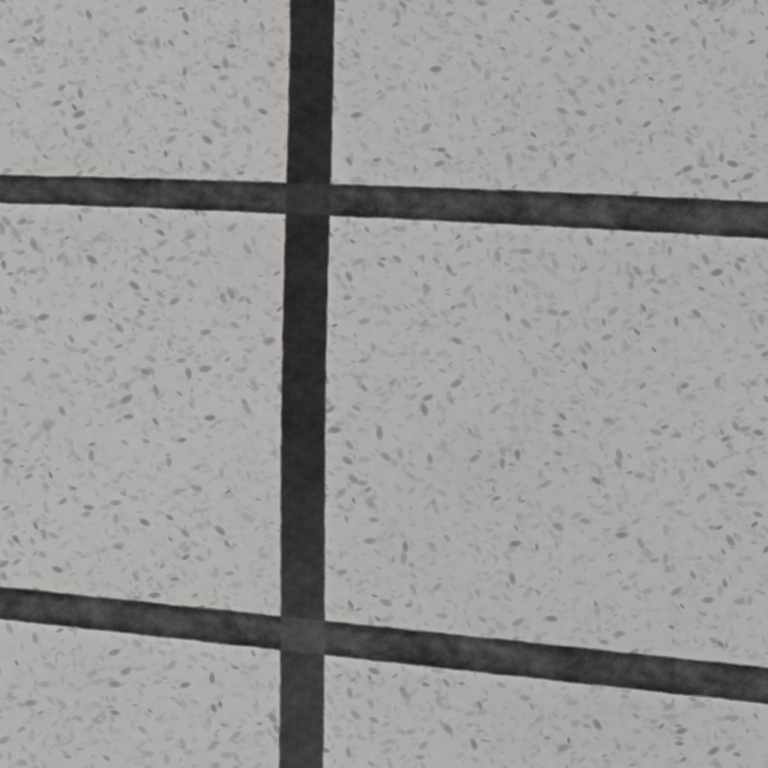
Reproduce this texture procedurally as a Shadertoy shader.

```glsl
// Pale speckled tiles seen at a slight tilt, split by one upright and two sloping dark joints.
// Each joint is a signed distance to a bent line; flecks are randomly turned ellipses in
// cells, and the grime in the joints comes from warped layers of sines.

const vec3 TILE_LIGHT = vec3(0.690, 0.688, 0.682);
const vec3 TILE_SHADE = vec3(0.655, 0.650, 0.648);
const vec3 FLECK      = vec3(0.465, 0.455, 0.460);
const vec3 GROUT_DARK = vec3(0.130, 0.128, 0.136);
const vec3 GROUT_PALE = vec3(0.415, 0.405, 0.395);
const float EDGE_BLUR = 0.0028;

vec2 hash2(vec2 p) {
    vec3 q = fract(p.xyx * vec3(0.1031, 0.1030, 0.0973));
    q += dot(q, q.yzx + 33.33);
    return fract((q.xx + q.yz) * q.zy);
}

// Layered sines, each octave turned and bent by the last; about -1 to 1
float sineNoise(vec2 p) {
    float sum = 0.0, amp = 0.5;
    for (int i = 0; i < 5; i++) {
        sum += amp * sin(p.x + 1.3 * sin(p.y)) * cos(p.y - 0.7 * sin(p.x));
        p = mat2(1.2, 1.5, -1.5, 1.2) * p + sum + 2.7;
        amp *= 0.65;
    }
    return sum;
}

// Scattered elliptical flecks: one candidate per cell, kept with probability density
float flecks(vec2 p, float density, float size) {
    vec2 cell = floor(p);
    float cover = 0.0;
    for (int j = -1; j <= 1; j++)
    for (int i = -1; i <= 1; i++) {
        vec2 id = cell + vec2(i, j);
        vec2 pick = hash2(id + 71.0);
        vec2 look = hash2(id + 153.0);
        vec2 d = p - id - hash2(id + 19.0);
        float turn = 2.4 * (look.x - 0.5) - 0.4;
        d = mat2(cos(turn), -sin(turn), sin(turn), cos(turn)) * d;
        float r = length(d * vec2(0.65, 1.25)) / (size * (0.6 + 0.7 * look.y));
        float strength = step(pick.x, density) * (0.3 + 0.7 * pick.y * pick.y);
        cover = max(cover, strength * (1.0 - smoothstep(0.35, 1.2, r)));
    }
    return cover;
}

// Signed offset from the upright joint, which leans and bends slightly
float uprightOffset(vec2 uv) {
    return uv.x - (0.390 + 0.015 * uv.y + 0.002 * sin(7.0 * uv.y + 1.2));
}

// Signed offset above a sloping joint; row 0 is the upper, row 1 the lower
float slopingOffset(vec2 uv, float row) {
    float drop = mix(0.246 + uv.x * (0.027 + 0.014 * uv.x),
                     0.785 + uv.x * 0.108, row);
    return uv.y - (1.0 - drop);
}

float band(float offset, float halfWidth) {
    return 1.0 - smoothstep(-EDGE_BLUR, EDGE_BLUR, abs(offset) - halfWidth);
}

// Thin glow on one side of a joint edge
float rim(float distanceOut, float width) {
    return smoothstep(-0.001, 0.002, distanceOut) * exp(-max(distanceOut, 0.0) / width);
}

vec3 tileColor(vec2 uv) {
    float shade = 0.25 + 0.5 * smoothstep(0.1, 0.8, uv.x) + 0.25 * sineNoise(uv * 9.0);
    vec3 color = mix(TILE_LIGHT, TILE_SHADE, clamp(shade, 0.0, 1.0));
    color += 0.014 * sineNoise(uv * 150.0);
    color = mix(color, FLECK, 0.30 * flecks(uv * 100.0, 0.50, 0.45));
    return mix(color, FLECK, 0.85 * flecks(uv * 62.0 + 40.0, 0.30, 0.32));
}

vec3 groutColor(float tone) {
    return mix(GROUT_DARK, GROUT_PALE, clamp(tone, 0.0, 1.0));
}

void mainImage(out vec4 fragColor, in vec2 fragCoord) {
    vec2 uv = fragCoord / iResolution.xy;
    float wobble = 0.0010 * sineNoise(uv * 60.0);
    float grime = sineNoise(uv * vec2(32.0, 40.0));
    float grain = sineNoise(uv * 170.0 + 5.0);
    vec3 color = tileColor(uv);

    // Sloping joints, widening to the right, with a pale rim below
    float crossing = 0.0;
    for (int i = 0; i < 2; i++) {
        float row = float(i);
        float offset = slopingOffset(uv, row) + wobble;
        float halfWidth = mix(0.0180 + 0.006 * uv.x, 0.0210 + 0.0025 * uv.x, row);
        color += 0.07 * rim(-offset - halfWidth, 0.006);
        color += vec3(0.04, 0.035, 0.015) * rim(offset - halfWidth, 0.005);
        float tone = 0.46 + 0.30 * grime + 0.13 * grain - 0.30 * smoothstep(0.4, 1.0, abs(offset) / halfWidth);
        float cover = band(offset, halfWidth);
        color = mix(color, groutColor(tone), cover);
        crossing = max(crossing, cover);
    }

    // Upright joint: darkest in the middle, dustier below, tinted along its sides
    float offset = uprightOffset(uv) + wobble;
    float halfWidth = 0.0285;
    float open = 1.0 - crossing;
    color += open * vec3(0.06, 0.03, 0.01) * rim(-offset - halfWidth, 0.005);
    color += open * vec3(0.01, 0.06, 0.04) * rim(offset - halfWidth, 0.007);
    float dust = 0.12 + 0.26 * (1.0 - smoothstep(0.12, 0.48, uv.y)) + 0.18 * crossing;
    float tone = dust + 0.10 * grime + 0.10 * grain;
    color = mix(color, groutColor(tone), band(offset, halfWidth));

    fragColor = vec4(clamp(color, 0.0, 1.0), 1.0);
}
```
